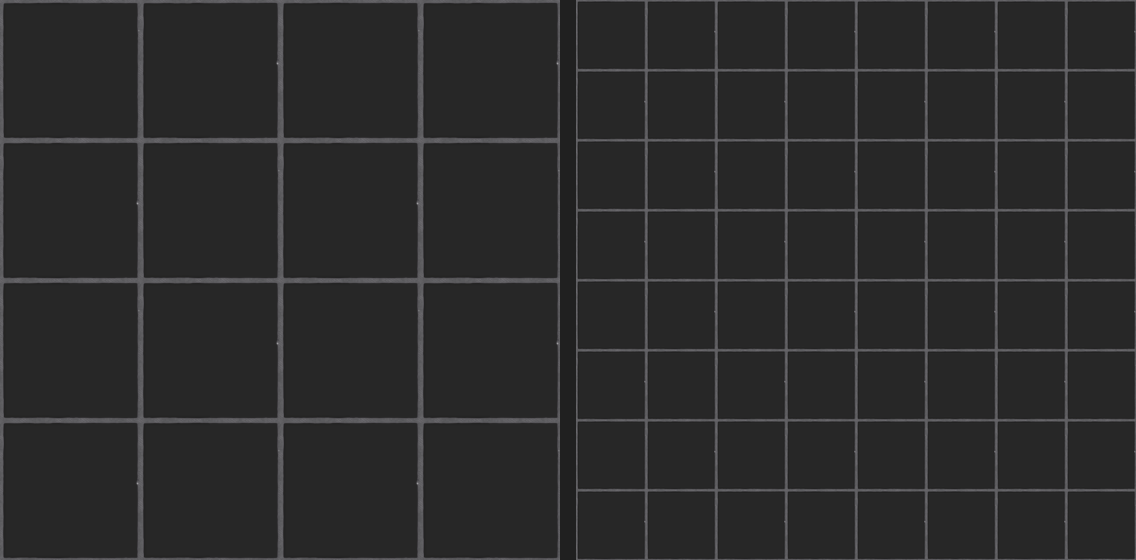
Left: one tile. Right: repeated 2 by 2.
This pattern is drawn by a WebGL 1 fragment shader. Its source:

```glsl
precision highp float;
// Square charcoal tiles, four by four, with thin worn grey grout and small chips.
uniform vec2 u_resolution;

float hash(vec2 p) {
  vec3 q = fract(vec3(p.xyx) * 0.1031);
  q += dot(q, q.yzx + 33.33);
  return fract((q.x + q.y) * q.z);
}

// Lattice value shared by tiles of equal checkerboard parity, so it wraps
float latticeValue(vec2 i, float perTile) {
  vec2 tile = floor((i + 0.5) / perTile);
  float parity = mod(tile.x + tile.y, 2.0);
  return hash(i - tile * perTile + parity * vec2(137.0, 211.0) + perTile);
}

float tileNoise(vec2 p, float perTile) {
  p *= perTile;
  vec2 i = floor(p);
  vec2 f = fract(p);
  f = f * f * (3.0 - 2.0 * f);
  float low = mix(latticeValue(i, perTile), latticeValue(i + vec2(1.0, 0.0), perTile), f.x);
  float high = mix(latticeValue(i + vec2(0.0, 1.0), perTile), latticeValue(i + 1.0, perTile), f.x);
  return mix(low, high, f.y);
}

float spot(vec2 p, vec2 center, float radius) {
  vec2 d = (p - center) / radius;
  return exp(-dot(d, d));
}

void main() {
  // One unit is one tile; joints are centred on whole numbers
  vec2 p = gl_FragCoord.xy / u_resolution * 4.0 - vec2(0.0035, -0.0035);
  float pixel = 4.0 / min(u_resolution.x, u_resolution.y);
  vec2 joint = fract(p + 0.5) - 0.5;
  vec2 along = vec2(joint.x, fract(p.y));
  float chipped = mod(floor(p.x + 0.5) + floor(p.y), 2.0);

  // Joint half widths with uneven edges
  vec2 halfWidth = vec2(0.0225, 0.0195);
  halfWidth += 0.004 * (tileNoise(p, 12.0) - 0.5) + 0.002 * (tileNoise(p, 48.0) - 0.5);

  // Worn left edge on every other vertical joint
  float wear = smoothstep(0.53, 0.57, along.y) * (1.0 - smoothstep(0.60, 0.76, along.y));
  float nick = spot(along, vec2(-0.024, 0.55), 0.012);
  halfWidth.x += chipped * step(joint.x, 0.0)
    * (wear * (0.001 + 0.006 * tileNoise(p, 32.0)) + 0.006 * nick);

  // Signed distance to the tile, positive in the grout
  float corner = 0.009;
  vec2 q = corner + halfWidth - abs(joint);
  float dist = length(max(q, 0.0)) + min(max(q.x, q.y), 0.0) - corner;
  float soft = max(0.6 * pixel, 0.004);
  float grout = smoothstep(-soft, soft, dist);

  // Grout: mottled grey, fine grain, faint diagonal scratches, dark rim
  float mottle = tileNoise(p, 24.0);
  float grain = tileNoise(p, 96.0) - 0.5;
  float scratch = sin(6.2832 * (44.0 * p.x + 60.0 * p.y)) * smoothstep(0.4, 0.8, mottle);
  vec3 groutColor = mix(vec3(0.35, 0.35, 0.36), vec3(0.395, 0.39, 0.405), mottle);
  groutColor += 0.035 * grain + 0.010 * scratch;
  groutColor = mix(vec3(0.29, 0.28, 0.30), groutColor, smoothstep(0.0, 0.009, dist));
  float vertical = step(halfWidth.y, abs(joint.y));
  groutColor += 0.025 * vertical * clamp(joint.x / 0.022, -1.0, 1.0);

  // Tile: flat charcoal with a soft shadow beside each joint
  vec3 tileColor = vec3(0.152, 0.152, 0.151);
  tileColor -= 0.014 * smoothstep(-0.022, -0.004, dist) * step(0.0, joint.x);

  vec3 color = mix(tileColor, groutColor, grout);

  // Pale nick on worn joints, tiny fleck on the others
  color += 0.25 * chipped * spot(along, vec2(-0.022, 0.55), 0.007);
  color -= 0.10 * chipped * spot(along, vec2(-0.018, 0.575), 0.006) * grout;
  color += 0.12 * (1.0 - chipped) * spot(along, vec2(-0.012, 0.786), 0.006);

  gl_FragColor = vec4(color, 1.0);
}
```
